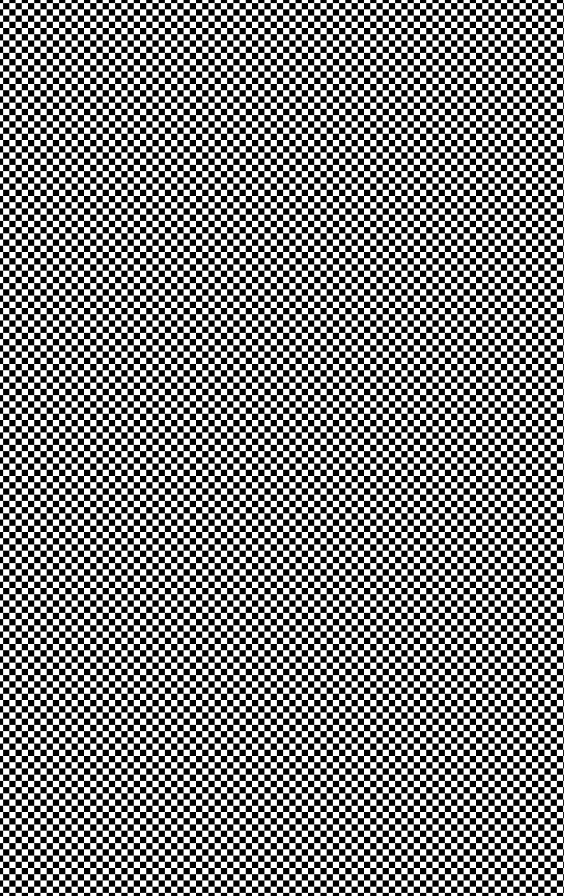
Write a WebGL 1 fragment shader that draws this pattern.

```glsl
precision highp float;
// Fine black and white checkerboard, 144 squares tall, with area-averaged edges.

uniform vec2 u_resolution;

// Running integral of a square wave: +1 on even squares, -1 on odd ones.
vec2 squareWaveIntegral(vec2 x) {
  return 1.0 - abs(mod(x, 2.0) - 1.0);
}

// Mean checker sign over a box of the given width, from -1 to 1.
float filteredChecker(vec2 center, float width) {
  vec2 low = squareWaveIntegral(center - 0.5 * width);
  vec2 high = squareWaveIntegral(center + 0.5 * width);
  vec2 wave = (high - low) / width;
  return wave.x * wave.y;
}

void main() {
  // One unit is one square; the grid is centred on the corner squares.
  float squaresPerPixel = 144.0 / u_resolution.y;
  vec2 grid = gl_FragCoord.xy * squaresPerPixel + 0.5;

  // Even squares are black, odd squares are white.
  float white = 0.5 - 0.5 * filteredChecker(grid, squaresPerPixel);
  gl_FragColor = vec4(vec3(white), 1.0);
}
```
